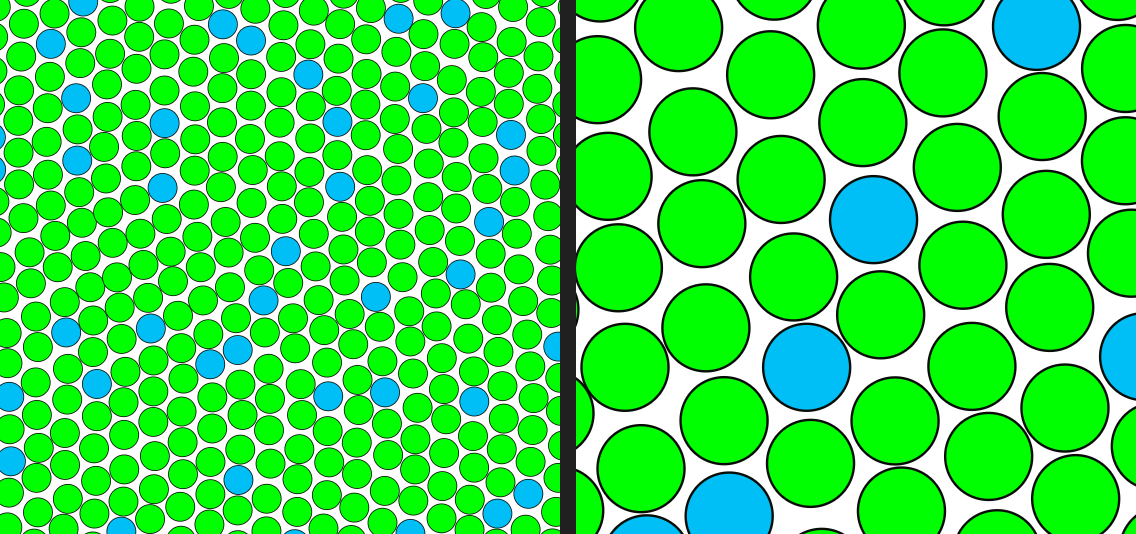
Left, the full canvas; right, a detail of the centre.
Write a WebGL 1 fragment shader that draws this pattern.

```glsl
precision highp float;
// Loosely packed outlined discs, mostly green with scattered blue ones.
// A hexagonal lattice of upright columns is bent by layered sines, jittered,
// then each disc is pushed away from neighbours that come too close.

uniform vec2 u_resolution;

// Lengths are fractions of the canvas height.
const float COLUMN_PITCH = 0.0542;
const float ROW_PITCH    = 0.0605;
const float DISC_RADIUS  = 0.0279;
const float LINE_WIDTH   = 0.0015;
const float MIN_SPACING  = 0.0564;
const float JITTER       = 0.0080;
const float BEND         = 0.0190;
const float RIPPLE       = 0.0030;
const float BLUE_BLOCK   = 3.0;   // one blue disc per block of 3 x 3

const vec3 PAPER = vec3(1.0);
const vec3 GREEN = vec3(0.0, 1.0, 0.0);
const vec3 BLUE  = vec3(0.0, 0.75, 0.97);
const vec3 INK   = vec3(0.03, 0.05, 0.03);

vec2 hash2(vec2 p) {
  vec3 q = fract(p.xyx * vec3(0.1031, 0.1030, 0.0973));
  q += dot(q, q.yzx + 33.33);
  return fract((q.xx + q.yz) * q.zy);
}

// Slow bending of the columns and rows.
vec2 warp(vec2 p) {
  return BEND * sin(5.2 * p.yx + vec2(0.6, 2.1))
       + RIPPLE * sin(13.0 * p.yx + 4.0 * p + vec2(1.7, 4.4));
}

// Odd columns sit half a row higher.
float columnShift(float column) {
  return 0.5 * mod(column, 2.0);
}

vec2 looseCentre(vec2 id) {
  vec2 site = vec2(id.x * COLUMN_PITCH, (id.y + columnShift(id.x)) * ROW_PITCH);
  return site + warp(site) + JITTER * (hash2(id + 71.0) - 0.5);
}

// One relaxation step: share out the overlap with each neighbour.
vec2 relaxedCentre(vec2 id) {
  vec2 centre = looseCentre(id);
  vec2 push = vec2(0.0);
  for (int i = -1; i <= 1; i++) {
    for (int j = -1; j <= 1; j++) {
      vec2 away = centre - looseCentre(id + vec2(float(i), float(j)));
      float gap = max(length(away), 0.0001);
      push += away / gap * max(MIN_SPACING - gap, 0.0);
    }
  }
  return centre + 0.5 * push;
}

// A random member of every block is blue.
vec3 discColour(vec2 id) {
  vec2 block = floor(id / BLUE_BLOCK);
  vec2 chosen = floor(BLUE_BLOCK * hash2(block + 19.0));
  vec2 miss = abs(id - BLUE_BLOCK * block - chosen);
  return miss.x + miss.y < 0.5 ? BLUE : GREEN;
}

float coverage(float signedDistance, float pixel) {
  return clamp(0.5 - signedDistance / pixel, 0.0, 1.0);
}

void main() {
  float pixel = 1.0 / u_resolution.y;
  vec2 p = gl_FragCoord.xy * pixel;

  // Undo the bend approximately to find the nearby lattice sites.
  vec2 flatPos = p - warp(p - warp(p));
  float nearColumn = floor(flatPos.x / COLUMN_PITCH + 0.5);

  vec3 colour = PAPER;
  for (int i = -1; i <= 1; i++) {
    float column = nearColumn + float(i);
    float nearRow = floor(flatPos.y / ROW_PITCH - columnShift(column) + 0.5);
    for (int j = -1; j <= 1; j++) {
      vec2 id = vec2(column, nearRow + float(j));
      float edge = length(p - relaxedCentre(id)) - DISC_RADIUS;
      // Outline first, then the fill inside it.
      colour = mix(colour, INK, coverage(edge, pixel));
      colour = mix(colour, discColour(id), coverage(edge + LINE_WIDTH, pixel));
    }
  }
  gl_FragColor = vec4(colour, 1.0);
}
```
